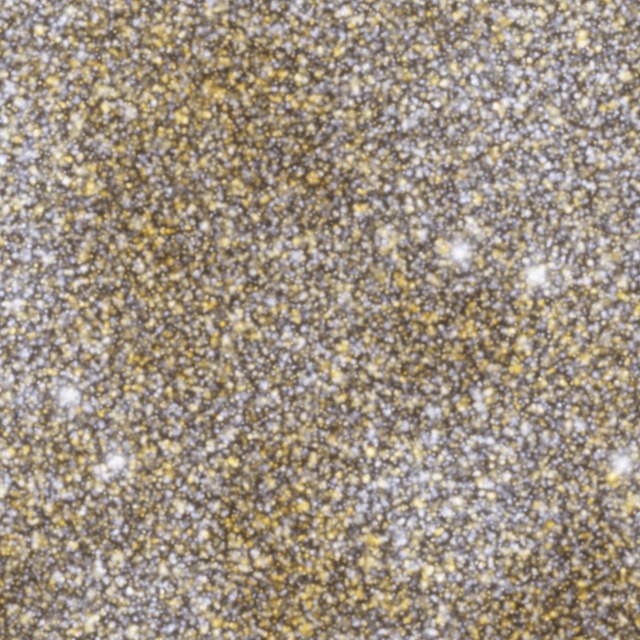
A Shadertoy shader for this texture:

```glsl
// A crowded star field: soft gold, cream and blue-white dots over brown dust.
// Layers of jittered grids hold Gaussian stars whose light is summed, dimmed
// by slow dust noise, and then compressed with an exponential exposure curve.

#define FINE_CELLS 142.0
#define MEDIUM_CELLS 84.0
#define LARGE_CELLS 42.0
#define GIANT_CELLS 6.0
#define FINE_LIGHT 0.86
#define MEDIUM_LIGHT 1.25
#define LARGE_LIGHT 1.30
#define GIANT_LIGHT 2.2
#define DUST_SCALE 4.5
#define DUST_DEPTH 0.75
#define GLOW vec3(0.40, 0.325, 0.265)

const vec3 GOLD  = vec3(1.42, 0.98, 0.18);
const vec3 CREAM = vec3(1.14, 1.00, 0.62);
const vec3 COOL  = vec3(0.86, 0.91, 1.20);
const vec3 WHITE = vec3(0.95, 1.00, 1.20);

// Integer hash: three values in 0..1 for a cell and a layer seed
vec3 hash3(vec2 cell, int seed) {
    uvec3 v = uvec3(ivec3(ivec2(cell), seed)) * 1664525u + 1013904223u;
    v.x += v.y * v.z; v.y += v.z * v.x; v.z += v.x * v.y;
    v ^= v >> 16u;
    v.x += v.y * v.z; v.y += v.z * v.x; v.z += v.x * v.y;
    return vec3(v >> 8u) / 16777216.0;
}

// Smooth value noise and its fractal sum
float noise(vec2 p, int seed) {
    vec2 i = floor(p), f = fract(p);
    f = f * f * (3.0 - 2.0 * f);
    float low = mix(hash3(i, seed).x, hash3(i + vec2(1, 0), seed).x, f.x);
    float high = mix(hash3(i + vec2(0, 1), seed).x, hash3(i + vec2(1, 1), seed).x, f.x);
    return mix(low, high, f.y);
}

float fbm(vec2 p, int seed) {
    float sum = 0.0, weight = 0.5;
    for (int k = 0; k < 4; k++) {
        sum += weight * noise(p, seed + k);
        p = mat2(1.6, 1.2, -1.2, 1.6) * p + 7.3;
        weight *= 0.5;
    }
    return sum / 0.9375;
}

vec2 rotate(vec2 p, float angle) {
    float c = cos(angle), s = sin(angle);
    return vec2(c * p.x - s * p.y, s * p.x + c * p.y);
}

// Star tint: cool below the first threshold, gold above the second
vec3 starTint(float pick, float warmth) {
    vec3 tint = mix(COOL, CREAM, smoothstep(0.30, 0.60, pick + warmth));
    return mix(tint, GOLD, smoothstep(0.72, 0.98, pick + warmth));
}

// One layer of stars; radius is the Gaussian sigma in cells
vec3 starLayer(vec2 p, float radius, float share, float warmth, int seed) {
    vec2 home = floor(p);
    vec3 light = vec3(0.0);
    for (int y = -1; y <= 1; y++)
    for (int x = -1; x <= 1; x++) {
        vec2 cell = home + vec2(x, y);
        vec3 place = hash3(cell, seed);
        vec3 kind = hash3(cell, seed + 50);
        vec2 d = p - cell - place.xy;
        float sigma = radius * mix(0.75, 1.1, kind.y);
        float power = 0.2 + 0.8 * kind.x * kind.x;
        float star = exp(-0.5 * dot(d, d) / (sigma * sigma));
        light += step(place.z, share) * power * star * starTint(kind.z, warmth);
    }
    return light;
}

// Rare white stars with a faint wide halo
float giantStars(vec2 p) {
    vec2 home = floor(p);
    float light = 0.0;
    for (int y = -1; y <= 1; y++)
    for (int x = -1; x <= 1; x++) {
        vec2 cell = home + vec2(x, y);
        vec3 place = hash3(cell, 300);
        vec2 d = p - cell - place.xy;
        float r2 = dot(d, d);
        float power = mix(0.5, 1.0, hash3(cell, 301).x);
        float star = exp(-r2 / 0.0045) + 0.22 * exp(-r2 / 0.03);
        light += step(place.z, 0.17) * power * star;
    }
    return light;
}

void mainImage(out vec4 fragColor, in vec2 fragCoord) {
    vec2 uv = fragCoord / iResolution.y;

    // Slow dust patches and warm or cool regions, warmer to the right
    float dust = fbm(uv * DUST_SCALE, 10) - 0.5 + 0.10 * (uv.x - 0.5);
    float warmth = 0.35 * (fbm(uv * 5.0 + 3.7, 30) - 0.5) + 0.3 * dust;

    // Stars from fine to large, each grid turned to hide its axes
    vec3 stars = FINE_LIGHT * starLayer(rotate(uv, 0.4) * FINE_CELLS, 0.34, 1.0, warmth - 0.06, 100);
    stars += MEDIUM_LIGHT * starLayer(rotate(uv, 1.1) * MEDIUM_CELLS, 0.30, 1.0, warmth + 0.02, 101);
    stars += LARGE_LIGHT * starLayer(rotate(uv, 0.8) * LARGE_CELLS, 0.22, 0.45, warmth + 0.15, 102);

    // Dust dims the light and reddens it
    vec3 light = (GLOW + stars) * exp(-DUST_DEPTH * dust * vec3(0.85, 1.0, 1.25));
    light += GIANT_LIGHT * giantStars(uv * GIANT_CELLS) * WHITE;

    fragColor = vec4(1.0 - exp(-light), 1.0);
}
```
